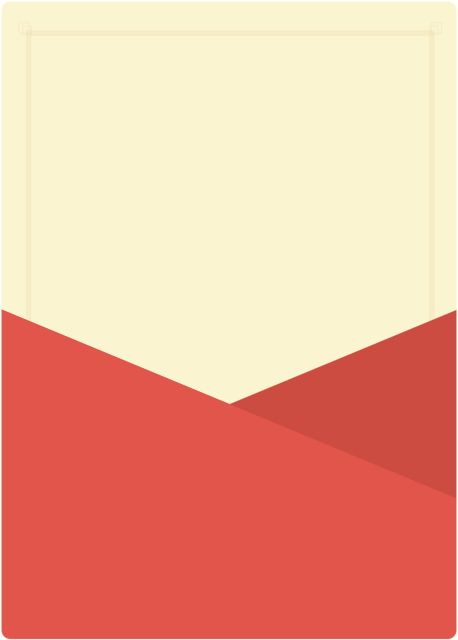
Reproduce this background procedurally as a Shadertoy shader.

```glsl
#define CREAM vec3(0.984, 0.957, 0.816)
#define RED vec3(0.882, 0.333, 0.290)
#define SHADE vec3(0.800, 0.298, 0.255)
#define TAN vec3(0.900, 0.810, 0.610)
#define PAPER vec3(1.0, 1.0, 0.985)
#define FOLD_SLOPE 0.415
#define FOLD_Y 0.3685
#define CARD_RADIUS 0.014
#define FRAME_HALF 0.3184
#define FRAME_TOP 0.0482
#define BAND_WIDTH 0.0070
#define LINE_WIDTH 0.0012

float softEdge;

// Coverage of the region where the distance is negative
float fill(float d) {
    return 1.0 - smoothstep(-softEdge, softEdge, d);
}

float stroke(float d) {
    return fill(abs(d) - 0.5 * LINE_WIDTH);
}

float box(vec2 p, vec2 halfSize) {
    vec2 d = abs(p) - halfSize;
    return length(max(d, 0.0)) + min(max(d.x, d.y), 0.0);
}

// Faint double border with two overlapping squares at each top corner
float ornament(vec2 p, float aspect) {
    vec2 q = vec2(abs(p.x - 0.5027 * aspect), 1.0 - p.y);
    float frame = max(q.x - FRAME_HALF, FRAME_TOP - q.y);
    float ink = 0.22 * fill(max(frame, -frame - BAND_WIDTH));
    ink += 0.16 * (stroke(frame) + stroke(frame + BAND_WIDTH));
    for (int i = 0; i < 2; i++) {
        float k = float(i);
        vec2 center = vec2(0.3223, 0.0436) + k * vec2(-0.0046, 0.0039);
        ink += 0.28 * stroke(box(q - center, vec2(0.0080 - 0.0012 * k)));
    }
    return min(ink, 0.6);
}

void mainImage(out vec4 fragColor, in vec2 fragCoord) {
    vec2 p = fragCoord / iResolution.y;
    float aspect = iResolution.x / iResolution.y;
    softEdge = 0.8 / iResolution.y;

    // Cream sheet
    vec3 color = mix(CREAM, TAN, ornament(p, aspect));

    // Shaded right flap behind the red front flap
    float x = p.x - 0.501 * aspect;
    float slant = inversesqrt(1.0 + FOLD_SLOPE * FOLD_SLOPE);
    float backFlap = (p.y - FOLD_Y - FOLD_SLOPE * abs(x)) * slant;
    float frontFlap = (p.y - FOLD_Y + FOLD_SLOPE * x) * slant;
    color = mix(color, SHADE, fill(backFlap));
    color = mix(color, RED, fill(frontFlap));

    // Rounded card on pale paper
    vec2 cardHalf = vec2(0.5 * aspect - 0.0024, 0.4980);
    float card = box(p - vec2(0.5 * aspect, 0.4995), cardHalf - CARD_RADIUS) - CARD_RADIUS;
    color = mix(PAPER, color, fill(card));

    fragColor = vec4(color, 1.0);
}
```
